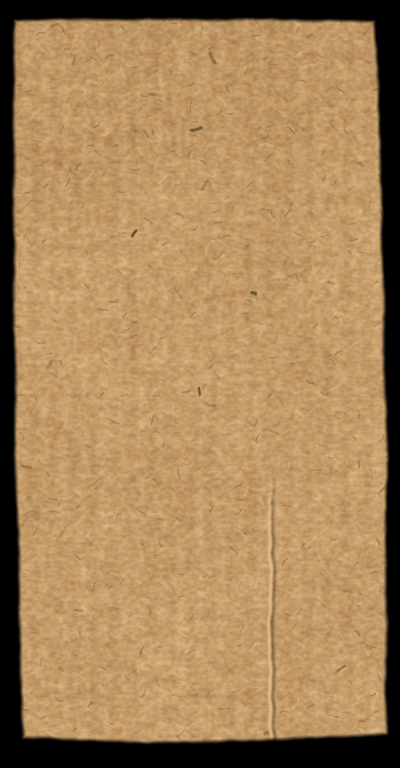
Give the GLSL for this texture, as a WebGL 1 fragment shader.

```glsl
precision highp float;
// Torn sheet of corrugated brown cardboard with fibres and a crease, on black.
uniform vec2 u_resolution;

const vec3 KRAFT = vec3(0.762, 0.602, 0.405);
const vec3 TONE_STEP = vec3(0.048, 0.054, 0.051);
const vec3 FIBRE_BROWN = vec3(0.47, 0.32, 0.17);
const vec3 SPECK_BROWN = vec3(0.27, 0.20, 0.11);
const vec3 PALE_PULP = vec3(0.90, 0.76, 0.57);
const float FLUTE_PERIOD = 0.0255;

float hash(vec2 p) {
  vec3 q = fract(vec3(p.xyx) * 0.1031);
  q += dot(q, q.yzx + 33.33);
  return fract((q.x + q.y) * q.z);
}

float cornerSlope(vec2 cell, vec2 offset) {
  float angle = 6.2832 * hash(cell);
  return dot(vec2(cos(angle), sin(angle)), offset);
}

// Gradient noise, roughly -0.7 to 0.7.
float noise(vec2 p) {
  vec2 i = floor(p), f = fract(p), e = vec2(1.0, 0.0);
  vec2 u = f * f * f * (f * (f * 6.0 - 15.0) + 10.0);
  float low = mix(cornerSlope(i, f), cornerSlope(i + e, f - e), u.x);
  float high = mix(cornerSlope(i + e.yx, f - e.yx),
                   cornerSlope(i + e.xx, f - e.xx), u.x);
  return mix(low, high, u.y);
}

float segment(vec2 p, vec2 halfSpan) {
  float t = clamp(dot(p, halfSpan) / dot(halfSpan, halfSpan), -1.0, 1.0);
  return length(p - halfSpan * t);
}

// One randomly turned strand in some cells of a grid.
float fibres(vec2 p, float cells, float share, float reach, float width, float seed) {
  vec2 q = p * cells;
  q += 0.22 * vec2(noise(q * 1.7 + seed), noise(q * 1.7 + seed + 31.0));
  vec2 base = floor(q);
  float cover = 0.0;
  for (int y = -1; y <= 1; y++) {
    for (int x = -1; x <= 1; x++) {
      vec2 cell = base + vec2(float(x), float(y));
      vec2 id = cell + seed;
      vec2 centre = cell + vec2(hash(id + 3.1), hash(id + 7.7));
      float angle = (hash(id + 13.3) - 0.5) * 2.5;
      float span = reach * mix(0.4, 1.0, hash(id + 19.9));
      float d = segment(q - centre, span * vec2(cos(angle), sin(angle)));
      float strength = step(hash(id + 23.7), share) * mix(0.3, 1.0, hash(id + 29.1));
      cover = max(cover, strength * (1.0 - smoothstep(0.3 * width, width, d)));
    }
  }
  return cover;
}

// Signed distance to the uneven sheet outline, positive inside.
float sheet(vec2 p, float width) {
  float rough = 0.003 * noise(p * 14.0) + 0.0015 * noise(p * 55.0);
  float left = 0.0175 + 0.025 * (p.y - 0.75) * (p.y - 0.75);
  float bulge = 0.003 * exp(-pow((p.y - 0.41) / 0.05, 2.0));
  float right = width - 0.0175 - 0.016 * p.y * p.y * p.y + bulge;
  float bottom = 0.034 + 0.14 * (p.x - 0.22) * (p.x - 0.22);
  float sides = min(p.x - left, right - p.x);
  return min(sides, min(p.y - bottom, 0.974 - p.y)) + rough;
}

// Lightness of paper pulp: horizontal grain, mottling and soft vertical flutes.
float pulpTone(vec2 p) {
  float phase = p.x / FLUTE_PERIOD + 0.25 * noise(p * vec2(6.0, 5.0));
  float flute = sin(6.2832 * phase) * (0.75 + noise(p * vec2(20.0, 9.0)));
  float grain = 1.45 * noise(p * vec2(95.0, 135.0));
  grain += 1.35 * noise(p * vec2(170.0, 230.0) + 40.0);
  float mottle = 1.0 * noise(p * vec2(32.0, 48.0) + 11.0);
  mottle += 0.6 * noise(p * 7.0 + 5.0);
  float shade = -0.5 * smoothstep(0.65, 1.0, p.y);
  return grain + mottle + 0.3 * flute + shade + 0.12;
}

// Raised pale ridge with a shadow on its right side.
vec3 crease(vec3 colour, vec2 p, float x) {
  float bend = 0.004 * noise(vec2(3.0, p.y * 14.0)) + 0.003 * noise(vec2(8.0, p.y * 45.0));
  float d = p.x - x - bend;
  float extent = 1.0 - smoothstep(0.30, 0.42, p.y);
  float ridge = exp(-pow(d / 0.0022, 2.0));
  float shadow = exp(-pow((d - 0.0045) / 0.0025, 2.0));
  colour *= 1.0 - 0.27 * shadow * extent;
  return mix(colour, PALE_PULP, 0.8 * ridge * extent);
}

void main() {
  vec2 p = gl_FragCoord.xy / u_resolution.y;
  float width = u_resolution.x / u_resolution.y;

  vec3 colour = KRAFT + TONE_STEP * pulpTone(p);
  colour.gb -= vec2(0.018, 0.025) * noise(p * vec2(60.0, 90.0) + 70.0);

  // Pale and dark strands, then sparse specks.
  colour = mix(colour, PALE_PULP, 0.38 * fibres(p, 42.0, 0.45, 0.36, 0.11, 101.0));
  float darkShare = mix(0.38, 0.62, smoothstep(0.4, 1.0, p.y));
  colour = mix(colour, FIBRE_BROWN, 0.42 * fibres(p, 52.0, darkShare, 0.3, 0.08, 211.0));
  colour = mix(colour, SPECK_BROWN, 0.8 * fibres(p, 15.0, 0.11, 0.09, 0.05, 307.0));

  colour = crease(colour, p, 0.675 * width);
  float mask = smoothstep(-0.003, 0.0045, sheet(p, width));
  gl_FragColor = vec4(clamp(colour, 0.0, 1.0) * mask, 1.0);
}
```
